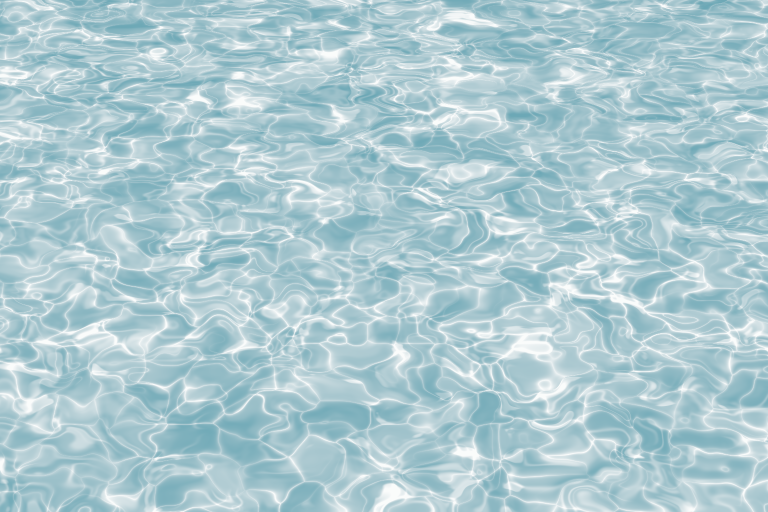
Reproduce this texture procedurally as a Shadertoy shader.

```glsl
// Sunlit pool water seen at a slant: a net of bright caustic lines over pale teal.
// Warped cell borders give the net, contour lines of noise give looping filaments
// and folded light, and stretched noise gives the ripples of the far (upper) side.

#define CELLS vec2(11.5, 16.0)          // cells per canvas height at the near side
#define TILT 0.42                       // foreshortening towards the top
#define WARP 0.85                       // bending of the net
#define LINE_SHARPNESS 15.0
#define LINE_LIGHT 0.88
#define FILAMENT_LIGHT 0.55
#define FOLD_LIGHT 0.40
#define RIPPLE_LIGHT 0.75
#define DEEP_TEAL vec3(0.47, 0.68, 0.73)
#define PALE_WATER vec3(0.87, 0.91, 0.92)

float hash(vec2 p) {
    return fract(sin(dot(p, vec2(127.1, 311.7))) * 43758.5453);
}

vec2 hash2(vec2 p) {
    return vec2(hash(p), hash(p + 57.3));
}

float noise(vec2 p) {
    vec2 i = floor(p), f = fract(p);
    f = f * f * f * (f * (f * 6.0 - 15.0) + 10.0);
    return mix(mix(hash(i), hash(i + vec2(1, 0)), f.x),
               mix(hash(i + vec2(0, 1)), hash(i + vec2(1, 1)), f.x), f.y);
}

float fbm(vec2 p) {
    float sum = 0.0, gain = 0.55;
    for (int k = 0; k < 3; k++) {
        sum += gain * noise(p);
        p = mat2(1.6, 1.2, -1.2, 1.6) * p + 9.7;
        gain *= 0.5;
    }
    return sum / 0.9625;
}

vec2 noise2(vec2 p) {
    return vec2(noise(p), noise(p + 31.7)) - 0.5;
}

// x: gap between the two nearest cell centres (0 on a border), y: random tint of the cell
vec2 cellNet(vec2 p) {
    vec2 home = floor(p);
    float nearest = 9.0, second = 9.0, tint = 0.0;
    for (int y = -1; y <= 1; y++)
    for (int x = -1; x <= 1; x++) {
        vec2 cell = home + vec2(x, y);
        float d = length(cell + 0.1 + 0.8 * hash2(cell) - p);
        if (d < nearest) {
            second = nearest;
            nearest = d;
            tint = hash(cell + 5.1);
        } else second = min(second, d);
    }
    return vec2(second - nearest, tint);
}

// Thin bright lines along evenly spaced heights of a field
float contourLines(float height, float count) {
    return exp(-16.0 * abs(fract(height * count) - 0.5));
}

// Canvas position to the slanted water plane
vec2 toPlane(vec2 uv) {
    float depth = uv.y / (1.0 - TILT * uv.y);
    return CELLS * vec2((uv.x - 0.75) * (1.0 + 0.35 * uv.y), depth) + 40.0;
}

float waterLight(vec2 uv) {
    float far = smoothstep(0.35, 1.0, uv.y);
    vec2 p = toPlane(uv);
    vec2 bend = WARP * (1.3 * noise2(p * 0.6) + 0.8 * noise2(p * 1.6 + 8.0));
    vec2 q = p + bend;

    // Soft patches and the tint of each cell
    float light = -0.04 + 0.40 * smoothstep(0.25, 0.75, fbm(q * 1.1 + 3.0));
    vec2 net = cellNet(q);
    light += 0.22 * net.y * smoothstep(0.0, 0.12, net.x) + 0.14 * exp(-4.0 * net.x);

    // Folded light: bands that loop around bumps of the surface
    float bump = noise(q * 1.0 + 21.0) + 0.35 * noise(q * 2.3 + 4.0);
    float band = pow(0.5 + 0.5 * sin(16.0 * bump), 3.0);
    light += FOLD_LIGHT * band * smoothstep(0.2, 0.7, noise(p * 0.8 + 70.0));

    // Main caustic net, broken up by varying strength
    float strength = mix(0.35, 1.15, noise(p * 0.9 + 13.0)) * (1.0 - 0.25 * far);
    light += LINE_LIGHT * strength * exp(-LINE_SHARPNESS * net.x);

    // Looping filaments between the lines of the net
    float swell = noise(p * 0.9 + 0.9 * bend + 90.0) + 0.3 * noise(q * 2.1 + 60.0);
    float share = smoothstep(0.2, 0.8, noise(p * 0.8 + 44.0));
    light += FILAMENT_LIGHT * share * contourLines(swell, 3.0);

    // Flat ripples, strongest far away, and small white glints
    float ripple = fbm(vec2(0.9, 2.0) * p + 1.2 * bend + 11.0);
    light += RIPPLE_LIGHT * (0.35 + 0.65 * far) * (ripple - 0.5);
    light += 0.45 * smoothstep(0.66, 0.76, fbm(vec2(1.2, 1.6) * q + 120.0));
    return light;
}

void mainImage(out vec4 fragColor, in vec2 fragCoord) {
    // Four samples per pixel keep the thin lines smooth
    vec3 color = vec3(0.0);
    for (int k = 0; k < 4; k++) {
        vec2 offset = vec2(k % 2, k / 2) * 0.5 - 0.25;
        float light = waterLight((fragCoord + offset) / iResolution.y);
        light = clamp(light, -0.12, 1.28);
        color += mix(DEEP_TEAL, PALE_WATER, light);
        color.gb -= 0.035 * light * (1.0 - light);
    }
    fragColor = vec4(color / 4.0, 1.0);
}
```
